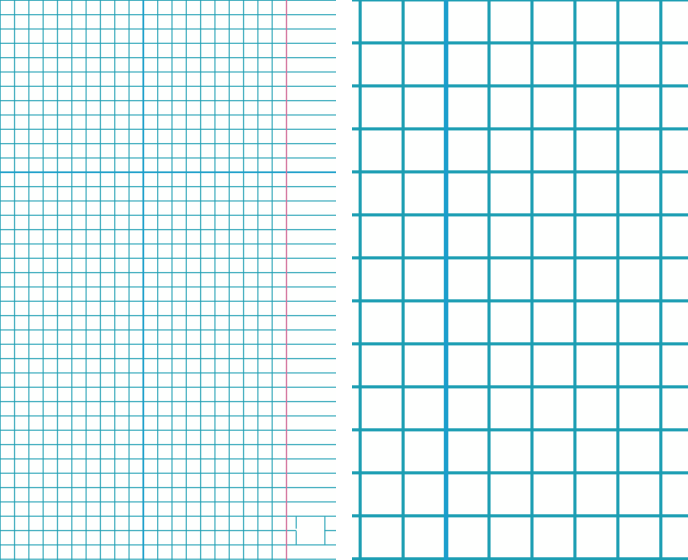
Left: the whole. Right: its middle third, enlarged.
A Shadertoy shader for this pattern:

```glsl
const vec2 CELL = vec2(0.02556, 0.02559);   // grid pitch, canvas height = 1
const vec2 ORIGIN = vec2(0.0004, 0.0006);   // first crossing, from the top left
const float THIN = 0.00186;
const float BOLD = 0.0026;
const vec2 BOLD_INDEX = vec2(10.0, 12.0);   // heavier column and row
const float MARGIN_INDEX = 20.0;            // column where the squares end
const vec2 BOX_MIN = vec2(20.68, 36.0);     // corner box, in cells
const vec2 BOX_SIZE = vec2(2.0);

const vec3 PAPER = vec3(0.995, 1.0, 0.995);
const vec3 TEAL = vec3(0.11, 0.62, 0.70);
const vec3 BLUE = vec3(0.10, 0.62, 0.80);
const vec3 PINK = vec3(0.82, 0.43, 0.60);

// Share of a filter footprint covered by the interval [a, b]
float span(float x, float a, float b, float footprint) {
    float h = 0.5 * footprint;
    return max(0.0, min(x + h, b) - max(x - h, a)) / footprint;
}

float stroke(float x, float center, float width, float footprint) {
    return span(x, center - 0.5 * width, center + 0.5 * width, footprint);
}

// Evenly spaced lines
float ruling(float x, float pitch, float width, float footprint) {
    return stroke(x, round(x / pitch) * pitch, width, footprint);
}

vec3 ink(vec3 base, vec3 colour, float coverage) {
    return mix(base, colour, clamp(coverage, 0.0, 1.0));
}

void mainImage(out vec4 fragColor, in vec2 fragCoord) {
    float footprint = 1.3 / iResolution.y;
    vec2 p = vec2(fragCoord.x, iResolution.y - fragCoord.y) / iResolution.y - ORIGIN;

    vec2 boxMin = BOX_MIN * CELL;
    vec2 boxMax = boxMin + BOX_SIZE * CELL;
    float boxMiddle = 0.5 * (boxMin.y + boxMax.y);
    float marginX = MARGIN_INDEX * CELL.x;
    vec2 boldAt = BOLD_INDEX * CELL;

    // Squares stop at the margin; rows run on to the edge
    float columns = ruling(p.x, CELL.x, THIN, footprint)
                  * (1.0 - smoothstep(-0.6, -0.4, p.x / CELL.x - MARGIN_INDEX));
    float rows = ruling(p.y, CELL.y, THIN, footprint);

    // Box interior hides the row that would cross it
    float insideX = span(p.x, boxMin.x, boxMax.x, footprint);
    float insideY = span(p.y, boxMin.y + 0.5 * CELL.y, boxMax.y - 0.5 * CELL.y, footprint);
    rows *= 1.0 - insideX * insideY;

    // Box sides, with a small break on the left one
    float sideY = span(p.y, boxMin.y, boxMax.y, footprint);
    float notch = stroke(p.y, boxMiddle - 0.05 * CELL.y, 0.16 * CELL.y, footprint);
    float sides = sideY * (stroke(p.x, boxMin.x, THIN, footprint) * (1.0 - notch)
                         + stroke(p.x, boxMax.x, THIN, footprint));

    vec3 colour = ink(PAPER, TEAL, columns);
    colour = ink(colour, TEAL, rows);
    colour = ink(colour, TEAL, sides);

    // Heavier dividing lines and the margin rule
    colour = ink(colour, BLUE, stroke(p.x, boldAt.x, BOLD, footprint));
    colour = ink(colour, BLUE, stroke(p.y, boldAt.y, BOLD, footprint));
    colour = ink(colour, PINK, stroke(p.x, marginX, THIN * 1.15, footprint));

    fragColor = vec4(colour, 1.0);
}
```
